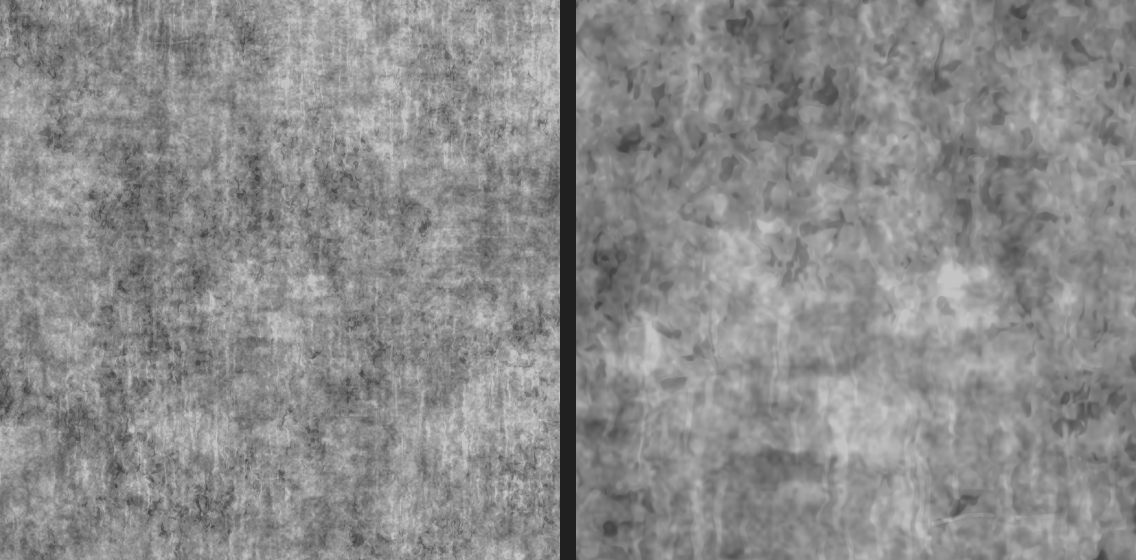
Left: the whole. Right: its middle third, enlarged.
Reproduce this texture procedurally as a WebGL 2 fragment shader.

```glsl
#version 300 es
precision highp float;

uniform vec2 u_resolution;
out vec4 fragColor;

float hash(vec2 p) {
    return fract(sin(dot(p, vec2(127.1, 311.7))) * 43758.5453);
}

float noise(vec2 p) {
    vec2 cell = floor(p), f = fract(p);
    f = f * f * (3.0 - 2.0 * f);
    return mix(mix(hash(cell), hash(cell + vec2(1, 0)), f.x),
               mix(hash(cell + vec2(0, 1)), hash(cell + vec2(1, 1)), f.x), f.y);
}

// Layered noise; a higher gain gives a rougher surface
float fbm(vec2 p, int octaves, float gain) {
    float sum = 0.0, total = 0.0, weight = 1.0;
    for (int i = 0; i < octaves; i++) {
        sum += weight * noise(p);
        total += weight;
        weight *= gain;
        p = p * 2.03 + vec2(17.3, 9.1);
    }
    return sum / total;
}

// Tapered vertical runs, at most one per cell
float drips(vec2 p, vec2 grid) {
    vec2 q = p * grid;
    q.y += hash(vec2(floor(q.x), 3.0)) * 5.0;
    vec2 cell = floor(q), f = fract(q);
    float center = 0.35 + 0.3 * hash(cell + 11.0);
    float width = mix(0.06, 0.28, hash(cell + 23.0)) * (0.25 + 0.75 * f.y);
    float ends = smoothstep(0.0, 0.3, f.y) * smoothstep(1.0, 0.8, f.y);
    float side = 1.0 - smoothstep(width * 0.6, width + 0.06, abs(f.x - center));
    return side * ends * step(0.45, hash(cell + 37.0));
}

// Thin scattered lines, mostly upright or level
float scratches(vec2 p, float pixel) {
    float mark = 0.0;
    for (int i = 0; i < 22; i++) {
        vec2 id = vec2(float(i), 5.0);
        vec2 d = p - vec2(hash(id), hash(id + 7.0));
        float angle = (hash(id + 13.0) - 0.5) * 0.16;
        if (hash(id + 19.0) > 0.4) angle += 1.5708;
        d = mat2(cos(angle), -sin(angle), sin(angle), cos(angle)) * d;
        d.y += 0.006 * (noise(vec2(d.x * 30.0, id.x)) - 0.5);
        float reach = mix(0.02, 0.075, hash(id + 29.0));
        float body = 1.0 - smoothstep(0.0006, 0.0012 + pixel, abs(d.y));
        mark = max(mark, body * (1.0 - smoothstep(reach * 0.5, reach, abs(d.x))));
    }
    return mark;
}

void main() {
    vec2 p = gl_FragCoord.xy / u_resolution.y;
    float pixel = 1.0 / u_resolution.y;

    // Ragged coordinates break up the edges of every layer
    vec2 ragged = p + 0.012 * (vec2(fbm(p * 45.0, 3, 0.6), fbm(p * 45.0 + 31.0, 3, 0.6)) - 0.5);

    float cloud = fbm(ragged * vec2(4.5, 4.0) + 2.7, 4, 0.55);
    float mottle = fbm(ragged * vec2(20.0, 17.0) + 41.0, 5, 0.8);
    float grain = fbm(p * vec2(150.0, 135.0) + 5.0, 2, 0.9);
    float tone = 0.588 + 0.30 * (cloud - 0.5) + 0.46 * (mottle - 0.5) + 0.17 * (grain - 0.5);

    // Upright wiping and level brushing, each in its own areas
    float upright = fbm(ragged * vec2(65.0, 9.0), 3, 0.65);
    float level = fbm(ragged * vec2(11.0, 80.0) + 63.0, 3, 0.65);
    float wiped = smoothstep(0.35, 0.65, fbm(p * 5.0 + 71.0, 3, 0.5));
    tone += 0.24 * (upright - 0.5) * (0.35 + wiped);
    tone += 0.13 * (level - 0.5) * (1.35 - wiped);

    // Dark worn stains with broken borders
    float stain = fbm(ragged * vec2(9.0, 7.5) + 13.0, 4, 0.6) + 0.45 * (mottle - 0.5) + 0.2 * (upright - 0.5);
    float worn = smoothstep(0.5, 0.68, stain);
    tone -= 0.10 * worn;

    // Small pits and flecks gathered around the stains
    float crust = fbm(ragged * vec2(85.0, 60.0) + 91.0, 3, 0.75);
    float rough = smoothstep(0.4, 0.62, stain);
    tone -= 0.10 * smoothstep(0.56, 0.72, crust) * (0.25 + rough);
    tone += 0.07 * smoothstep(0.56, 0.72, 1.0 - crust) * (0.2 + rough);

    // Pale plaster patches
    float plaster = fbm(ragged * vec2(8.0, 10.0) + 53.0, 4, 0.6) + 0.3 * (mottle - 0.5);
    tone += 0.055 * smoothstep(0.54, 0.66, plaster);

    // Pale runs, denser toward the top
    float runArea = smoothstep(0.45, 0.65, noise(p * 5.0 + 83.0) + 0.35 * smoothstep(0.75, 1.0, p.y));
    float runs = max(drips(ragged, vec2(38.0, 11.0)), 0.8 * drips(ragged + 0.37, vec2(64.0, 17.0)));
    tone += 0.075 * runs * runArea * (0.4 + 1.2 * mottle);

    // Slanted scraping in one area
    vec2 slant = mat2(0.77, -0.64, 0.64, 0.77) * p;
    float scraped = 1.0 - smoothstep(0.03, 0.13, length((p - vec2(0.77, 0.43)) * vec2(1.0, 1.2)));
    tone += 0.16 * (fbm(slant * vec2(9.0, 95.0), 2, 0.6) - 0.5) * scraped;

    tone += 0.09 * scratches(p, pixel) * smoothstep(0.3, 0.6, crust);

    fragColor = vec4(vec3(clamp(tone, 0.27, 0.77)), 1.0);
}
```
